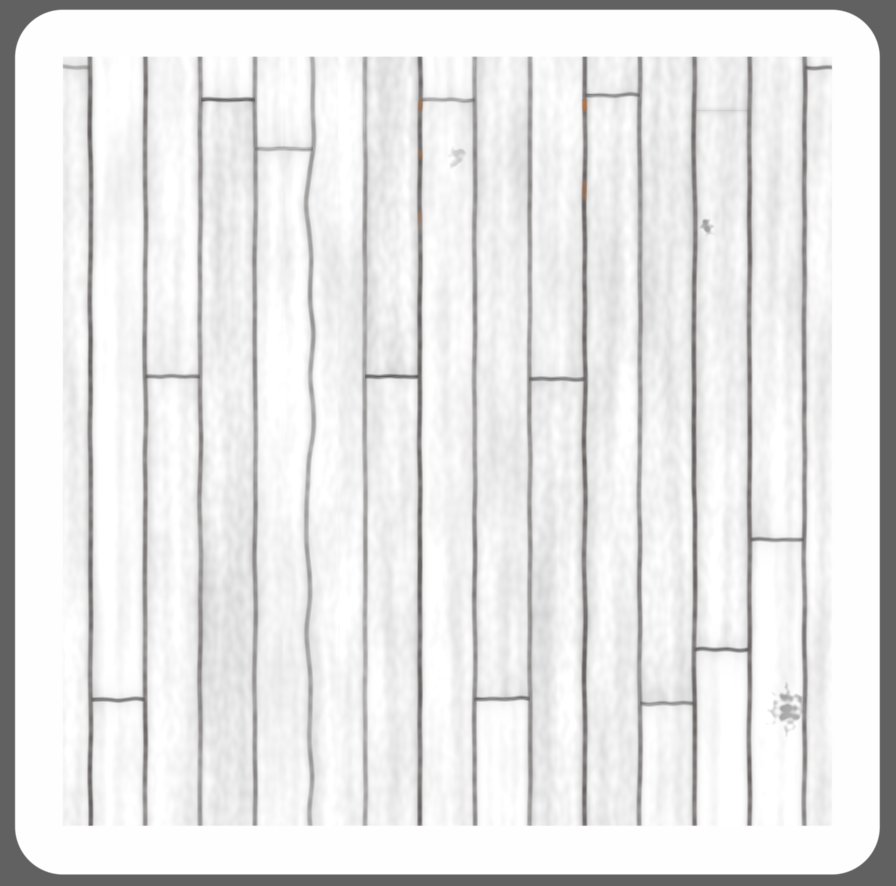
This texture is drawn by a Shadertoy shader. Its source:

```glsl
// Whitewashed vertical planks in a square panel on a rounded white card over dark grey.
// Fourteen plank widths span the panel; each has its own butt joint and wash, while
// stretched gradient noise supplies grain, stains, uneven seams and flecks of rust.

float hash(float n) { return fract(sin(n * 12.9898) * 4375.85); }

vec2 gradientAt(vec2 cell) {
    float angle = 6.2832 * fract(sin(dot(cell, vec2(127.1, 311.7))) * 4375.85);
    return vec2(cos(angle), sin(angle));
}

// Gradient noise, roughly -1 to 1
float noise(vec2 p) {
    vec2 i = floor(p), f = p - i;
    vec2 u = f * f * f * (f * (f * 6.0 - 15.0) + 10.0);
    vec2 e = vec2(1, 0);
    float low = mix(dot(gradientAt(i), f), dot(gradientAt(i + e), f - e), u.x);
    float high = mix(dot(gradientAt(i + e.yx), f - e.yx),
                     dot(gradientAt(i + e.xx), f - e.xx), u.x);
    return 1.5 * mix(low, high, u.y);
}

float roundedBox(vec2 p, vec2 halfSize, float radius) {
    vec2 d = abs(p) - halfSize + radius;
    return length(max(d, 0.0)) + min(max(d.x, d.y), 0.0) - radius;
}

// Per plank: joint height, wash above the joint, wash below it
const vec3 planks[15] = vec3[15](
    vec3(.986, .2, .5), vec3(.164, .05, .2), vec3(.584, .4, .5),
    vec3(.944, .1, .85), vec3(.88, .3, .35), vec3(-1, .5, .5),
    vec3(.584, 1, .6), vec3(.944, .1, .4), vec3(.165, .6, .1),
    vec3(.581, .5, .8), vec3(.95, .75, .7), vec3(.159, .75, .35),
    vec3(.229, .65, 0), vec3(.372, .5, .1), vec3(.986, .3, .5));

// Soft dark spot with a ragged rim
float knot(vec2 q, vec2 centre, float radius) {
    float d = length((q - centre) * vec2(1, 0.8)) / radius;
    return 1.0 - smoothstep(0.2, 1.0, d + 0.7 * noise(q * 110.0));
}

vec3 woodPanel(vec2 q, float pixel) {
    // Plank coordinate: seams lie on whole numbers, and one of them is bent
    float x = q.x * 14.0 + 0.5;
    float seam = floor(x + 0.5);
    float bent = seam == 5.0 ? 0.09 : 0.02;
    x += bent * noise(vec2(seam * 7.3, q.y * 13.0));
    float column = clamp(floor(x), 0.0, 14.0);
    vec3 plank = planks[int(column)];

    // Wash, broken up by long grain, stains and fine ripples
    float above = smoothstep(-pixel, pixel, q.y - plank.x);
    float wash = mix(plank.z, plank.y, above);
    vec2 g = vec2(x + column * 5.0, q.y + above * 3.0);
    float grain = noise(g * vec2(4.5, 2.5));
    float stain = noise(g * vec2(2.0, 9.0) + 40.0);
    float ripple = noise(g * vec2(8.0, 60.0));
    float grey = wash * (1.0 + 0.7 * noise(g * vec2(0.7, 2.5) + 9.0));
    grey += 0.65 * grain + 0.4 * stain + (0.15 + 0.3 * wash) * ripple;
    vec3 colour = vec3(1.0 - 0.092 * clamp(grey, 0.0, 2.0));

    // Scattered dark marks
    float marks = knot(q, vec2(0.838, 0.778), 0.009) + knot(q, vec2(0.942, 0.152), 0.022)
                + 0.5 * knot(q, vec2(0.512, 0.87), 0.012);
    colour -= 0.32 * min(marks, 1.0);

    // Butt joint with a faint shadow, and a second one on plank 12
    float joint = abs(q.y - plank.x + 0.002 * noise(vec2(x * 3.0, column)));
    float strength = 0.2 + 0.25 * hash(column + 4.0);
    colour -= strength * (1.0 - smoothstep(0.0005, 0.003 + pixel, joint));
    colour -= 0.07 * exp(-joint * 110.0);
    if (column == 12.0) colour -= 0.09 * exp(-abs(q.y - 0.93) * 350.0);

    // Seam: shaded groove around a worn dark core
    float d = abs(x - seam);
    float edge = 14.0 * pixel;
    float wear = 0.88 + 0.2 * noise(vec2(seam * 3.7, q.y * 7.0))
               + 0.14 * noise(vec2(seam * 9.1, q.y * 75.0));
    float depth = seam == 5.0 || seam == 6.0 ? 0.62 : 0.72 + 0.32 * hash(seam);
    float core = 1.0 - smoothstep(0.012, 0.046 + edge, d);
    colour = mix(colour, vec3(0.4, 0.385, 0.38), clamp(core * wear * depth, 0.0, 1.0));
    colour -= 0.13 * depth * exp(-d * d * 150.0) * (1.0 - core);

    // Rust flecks high on two seams
    if (seam == 7.0 || seam == 10.0) {
        float fleck = smoothstep(0.1, 0.4, noise(vec2(seam, q.y * 26.0)));
        float rust = fleck * core * smoothstep(0.68, 0.95, q.y) * step(q.y, 0.945);
        colour = mix(colour, vec3(0.72, 0.43, 0.22), 0.8 * rust);
    }
    return clamp(colour, 0.0, 1.0);
}

void mainImage(out vec4 fragColor, in vec2 fragCoord) {
    float pixel = 1.0 / iResolution.y;
    vec2 p = fragCoord * pixel;

    // Backdrop and rounded card
    float card = roundedBox(p - vec2(0.505, 0.501), vec2(0.488), 0.054);
    vec3 colour = mix(vec3(0.38), vec3(0.995), smoothstep(pixel, -pixel, card));

    // Square plank panel
    vec2 q = (p - vec2(0.071, 0.068)) / 0.868;
    float panel = roundedBox(q - 0.5, vec2(0.5), 0.0) * 0.868;
    colour = mix(colour, woodPanel(q, pixel / 0.868), smoothstep(pixel, -pixel, panel));

    fragColor = vec4(colour, 1.0);
}
```
